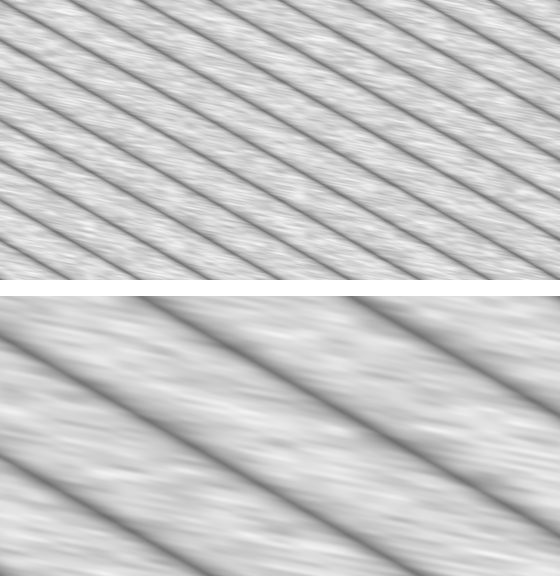
Top, the full canvas; bottom, a detail of the centre.
This pattern is drawn by a Shadertoy shader. Its source:

```glsl
// Brushed pale grey slats split by soft dark diagonal grooves, 8 across and 7 down.
// The groove is an exponential falloff of a diagonal phase; the fine grain is
// stretched value noise on a sheared lattice that wraps on both axes.

float hash(vec2 p) {
    return fract(sin(dot(p, vec2(127.1, 311.7))) * 43758.5);
}

// Lattice value; crossing the right edge undoes the shear before wrapping.
float latticeValue(vec2 cell, vec2 count, float shear) {
    float turns = floor(cell.x / count.x);
    cell -= turns * vec2(count.x, shear);
    return hash(mod(cell, count) + count);
}

// Streaks that fall gently to the right; count and shear are whole numbers.
float streaks(vec2 uv, vec2 count, float shear) {
    vec2 p = uv * count + vec2(0.0, uv.x * shear);
    vec2 cell = floor(p);
    vec2 f = fract(p);
    f = f * f * (3.0 - 2.0 * f);
    float bottom = mix(latticeValue(cell, count, shear),
                       latticeValue(cell + vec2(1.0, 0.0), count, shear), f.x);
    float top = mix(latticeValue(cell + vec2(0.0, 1.0), count, shear),
                    latticeValue(cell + vec2(1.0, 1.0), count, shear), f.x);
    return mix(bottom, top, f.y);
}

// Groove depth, 1 on the line, with a slightly longer fade on the upper side.
float groove(float phase) {
    float offset = phase - floor(phase + 0.5);
    float fade = offset > 0.0 ? 0.09 : 0.07;
    float x = offset / fade;
    return exp(0.15 - sqrt(x * x + 0.0225));
}

void mainImage(out vec4 fragColor, in vec2 fragCoord) {
    vec2 uv = fragCoord / iResolution.xy;

    // Slats and grooves
    float dark = groove(8.0 * uv.x + 7.0 * uv.y);
    float shade = 0.85 - 0.37 * dark;

    // Brushed grain, fainter inside the grooves
    float grain = 0.55 * streaks(uv, vec2(32.0, 96.0), 36.0)
                + 0.45 * streaks(uv, vec2(56.0, 192.0), 72.0) - 0.5;
    shade += 0.27 * grain * (1.0 - 0.6 * dark);

    fragColor = vec4(vec3(clamp(shade, 0.0, 1.0)), 1.0);
}
```
